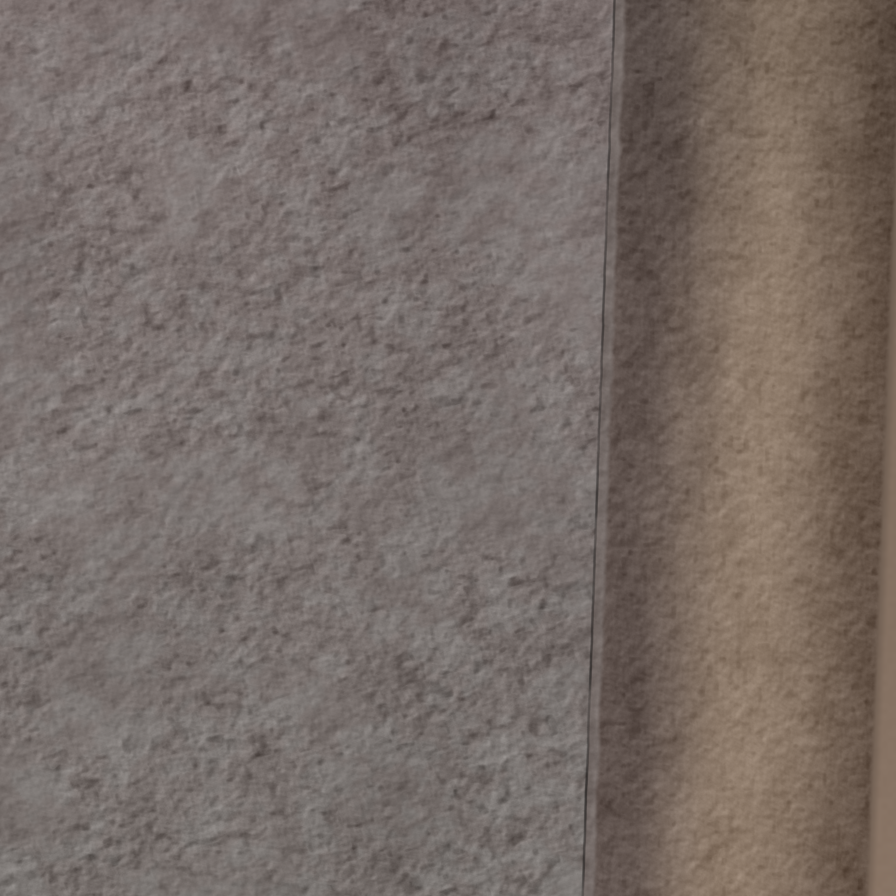
Give the GLSL for this texture, as a Shadertoy shader.

```glsl
#define WALL_COLOR vec3(0.478, 0.441, 0.430)
#define SHADE_COLOR vec3(0.375, 0.325, 0.305)
#define LIT_COLOR vec3(0.560, 0.485, 0.420)
#define EDGE_COLOR vec3(0.375, 0.310, 0.265)
#define FAR_COLOR vec3(0.535, 0.455, 0.395)
#define SEAM_BASE 0.650
#define SEAM_LEAN 0.036
#define STRIP_WIDTH 0.012
#define RIM_BASE 0.9675
#define RIM_LEAN 0.038
#define RELIEF 0.21
#define PIT_DEPTH 0.085

float hash(vec2 p) {
    vec3 q = fract(p.xyx * 0.1031);
    q += dot(q, q.yzx + 33.33);
    return fract((q.x + q.y) * q.z);
}

float noise(vec2 p) {
    vec2 cell = floor(p), f = fract(p);
    f = f * f * (3.0 - 2.0 * f);
    float low = mix(hash(cell), hash(cell + vec2(1, 0)), f.x);
    float high = mix(hash(cell + vec2(0, 1)), hash(cell + vec2(1, 1)), f.x);
    return mix(low, high, f.y);
}

float fbm(vec2 p) {
    float sum = 0.0, weight = 0.5;
    for (int i = 0; i < 4; i++) {
        sum += weight * noise(p);
        p = mat2(1.6, 1.2, -1.2, 1.6) * p + 17.3;
        weight *= 0.5;
    }
    return sum / 0.9375;
}

// Soft elliptical patch, 1 at its centre
float patchAt(vec2 p, vec2 center, vec2 radius) {
    vec2 d = (p - center) / radius;
    return exp(-dot(d, d));
}

// Difference of heights towards the light at the upper left
float emboss(vec2 p, float scale) {
    vec2 stepToLight = vec2(-0.0022, 0.0036);
    return fbm(p * scale) - fbm((p + stepToLight) * scale);
}

vec3 wall(vec2 p) {
    // Grain leans slightly up to the right
    vec2 grain = mat2(0.92, -0.30, 0.25, 1.05) * p;
    float cloud = fbm(p * 6.0 + 3.0);
    float blotch = fbm(grain * 32.0 + 11.0);
    float rough = smoothstep(0.30, 0.65, fbm(p * 9.0 + 31.0));
    vec3 color = WALL_COLOR;

    // Warm upper area, neutral lower area
    color += mix(vec3(-0.007, 0.001, -0.001), vec3(0.004, -0.003, 0.000), p.y);
    color += 0.050 * (cloud - 0.5) + 0.110 * (blotch - 0.5);
    color += vec3(-0.006, 0.004, 0.005) * smoothstep(0.45, 0.65, blotch);

    // Broad tonal patches
    color -= 0.032 * patchAt(p, vec2(0.51, 0.93), vec2(0.10, 0.12));
    color -= 0.020 * patchAt(p, vec2(0.02, 0.74), vec2(0.10, 0.07));
    color -= 0.028 * patchAt(p, vec2(0.41, 0.07), vec2(0.09, 0.09));
    color += 0.025 * patchAt(p, vec2(0.20, 0.83), vec2(0.10, 0.10));
    color += 0.015 * patchAt(p, vec2(0.10, 0.49), vec2(0.11, 0.16));
    color += 0.016 * patchAt(p, vec2(0.62, 0.76), vec2(0.06, 0.25));

    // Relief, small soft pits and fine grit
    color += RELIEF * mix(0.7, 1.15, rough) * emboss(grain, 85.0);
    vec2 warped = grain + 0.006 * vec2(noise(p * 70.0), noise(p * 70.0 + 25.0));
    float pits = smoothstep(0.62, 1.0, noise(warped * vec2(92.0, 112.0)));
    pits += 0.6 * smoothstep(0.60, 1.0, noise(warped * 150.0 + 40.0));
    color -= PIT_DEPTH * pits * mix(0.45, 1.0, rough);
    color += 0.028 * (noise(grain * 230.0) - 0.5);
    return color + 0.006;
}

vec3 column(vec2 p, float across) {
    // Rounded shading from side to side
    float streak = fbm(p * vec2(24.0, 5.0) + 7.0) - 0.5;
    float t = across + 0.16 * streak;
    float ridge = mix(0.0, 0.06, p.y);
    float lit = smoothstep(0.02 + ridge, 0.52 + ridge, t);
    vec3 color = mix(SHADE_COLOR, LIT_COLOR, lit);
    color = mix(color, EDGE_COLOR, smoothstep(0.54 + ridge, 1.06, t));
    color *= 1.0 - 0.12 * smoothstep(0.60, 1.0, p.y);
    color += 0.018 * patchAt(p, vec2(0.69, 0.94), vec2(0.12, 0.15));

    // Weathered surface
    float mottling = fbm(p * vec2(38.0, 30.0) + 50.0) - 0.5;
    color += 0.09 * mottling + 0.03 * streak;
    color += 0.14 * emboss(p, 100.0);
    color -= 0.040 * smoothstep(0.65, 0.95, noise(p * 125.0 + 9.0));
    color += 0.028 * (noise(p * 240.0) - 0.5);
    return color;
}

void mainImage(out vec4 fragColor, in vec2 fragCoord) {
    vec2 p = fragCoord / iResolution.xy;
    float blur = 1.2 / iResolution.x;
    float wobble = 0.0025 * (noise(vec2(p.y * 60.0, 2.0)) - 0.5);
    float seam = p.x - SEAM_BASE - SEAM_LEAN * p.y - 0.3 * wobble;
    float rim = p.x - RIM_BASE - RIM_LEAN * p.y;
    float side = seam - STRIP_WIDTH - wobble;
    float across = side / (side - rim);

    // Wall, narrow bevel, column and far wall
    vec3 color = wall(p);
    vec3 bevel = vec3(0.440, 0.402, 0.388) + 0.10 * (fbm(p * 60.0) - 0.5);
    bevel += 0.020 * smoothstep(0.004, 0.010, seam) + 0.12 * emboss(p, 90.0);
    color = mix(color, bevel, smoothstep(-blur, blur, seam));
    color = mix(color, column(p, across), smoothstep(-0.002 - blur, 0.002 + blur, side));
    vec3 far = FAR_COLOR * mix(1.0, 0.90, p.y) + 0.012 * (noise(p * 160.0) - 0.5);
    far *= mix(0.86, 1.0, smoothstep(0.0, 0.012, rim));
    color = mix(color, far, smoothstep(-0.002 - blur, 0.002 + blur, rim));

    // Thin dark joint with uneven depth
    float joint = 1.0 - smoothstep(0.0003, 0.0010 + blur, abs(seam));
    color *= 1.0 - joint * (0.20 + 0.30 * noise(vec2(p.y * 32.0, 8.0)));
    fragColor = vec4(clamp(color, 0.0, 1.0), 1.0);
}
```
